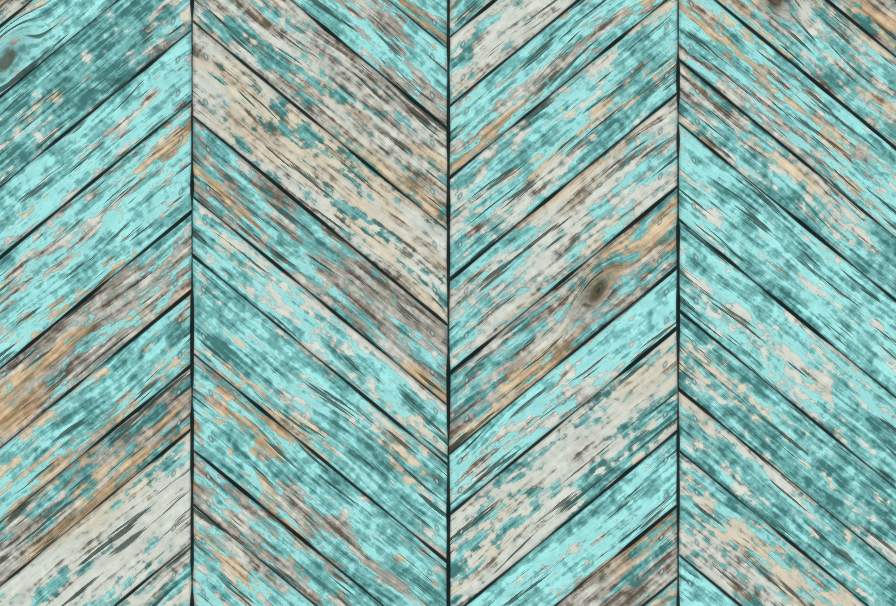
A Shadertoy shader for this texture:

```glsl
const float PITCH = 0.137;  // mean plank height along a seam
const float SLOPE = 0.82;
const float SEAMS[5] = float[5](-0.09, 0.317, 0.740, 1.119, 1.53);
const float OFFSETS[4] = float[4](0.108, 0.03, 0.048, 0.077);

float hash(vec2 p) {
    vec3 q = fract(p.xyx * 0.1031);
    q += dot(q, q.yzx + 33.33);
    return fract((q.x + q.y) * q.z);
}

float noise(vec2 p) {
    vec2 i = floor(p), f = fract(p);
    f = f * f * (3.0 - 2.0 * f);
    return mix(mix(hash(i), hash(i + vec2(1, 0)), f.x),
               mix(hash(i + vec2(0, 1)), hash(i + vec2(1, 1)), f.x), f.y);
}

float fbm(vec2 p) {
    float sum = 0.0, amp = 0.53;
    for (int i = 0; i < 4; i++) {
        sum += amp * noise(p);
        p = p * 2.03 + 17.3;
        amp *= 0.5;
    }
    return sum;
}

// Uneven boundary below plank number "row", in units of PITCH
float plankEdge(float row, float column) {
    return row + 0.4 * (hash(vec2(row + 40.0, column * 7.0 + 3.0)) - 0.5);
}

void mainImage(out vec4 fragColor, in vec2 fragCoord) {
    vec2 p = fragCoord / iResolution.y;
    float px = 0.8 / iResolution.y;

    // Column, and the direction its planks run
    int c = 0;
    for (int i = 1; i < 4; i++) c += int(p.x > SEAMS[i]);
    float column = float(c), left = SEAMS[c], right = SEAMS[c + 1];
    float rise = c % 2 == 0 ? 1.0 : -1.0;
    vec2 dir = normalize(vec2(1.0, rise * SLOPE));

    // Plank within the column
    float s = (1.0 - p.y + rise * SLOPE * (p.x - left) - OFFSETS[c]) / PITCH;
    float row = floor(s);
    if (s < plankEdge(row, column)) row -= 1.0;
    else if (s > plankEdge(row + 1.0, column)) row += 1.0;
    float low = plankEdge(row, column), high = plankEdge(row + 1.0, column);
    vec2 id = vec2(row + 60.0, column * 13.0 + 5.0);
    vec2 seed = 90.0 * vec2(hash(id), hash(id + 31.7));
    float toSide = min(s - low, high - s) * PITCH * dir.x;
    float toSeam = min(p.x - left, right - p.x);

    // Wood coordinates, bent around a knot on a few planks
    vec2 wood = vec2(dot(p, dir), (s - low) * PITCH * dir.x);
    float knotX = mix(left + 0.08, right - 0.08, hash(id + 8.1));
    vec2 k = vec2((p.x - knotX) / dir.x, wood.y - 0.05);
    float knot = step(0.90, hash(id + 4.4)) * exp(-dot(k, k * vec2(500.0, 1300.0)));
    wood.y += 0.014 * (noise(wood * vec2(7.0, 14.0) + seed) - 0.5);
    wood.y = mix(wood.y, 0.05 + length(k * vec2(0.7, 1.0)), knot);

    float broad = fbm(wood * vec2(6.0, 32.0) + seed);
    float fine = fbm(wood * vec2(28.0, 130.0) + seed);
    float grain = fbm(wood * vec2(16.0, 190.0) + seed.yx);
    float blotch = fbm(p * 30.0 + seed);
    float grit = fbm(p * 110.0 + seed);

    // Weathered paint
    float tone = broad * 0.4 + grain * 0.6 + blotch * 0.4 + grit * 0.35 - 0.39
               + 0.22 * (hash(id + 2.9) - 0.5);
    vec3 paint = mix(vec3(0.28, 0.49, 0.48), vec3(0.46, 0.71, 0.70),
                     smoothstep(0.20, 0.42, tone));
    paint = mix(paint, vec3(0.63, 0.90, 0.89), smoothstep(0.40, 0.58, tone));

    // Bare wood, from brown through silver grey, with tan streaks
    float silver = hash(id + 6.2);
    vec3 bare = mix(vec3(0.37, 0.34, 0.30), vec3(0.57, 0.55, 0.51),
                    smoothstep(0.28, 0.50, grain * 0.7 + grit * 0.3));
    bare = mix(bare, vec3(0.80, 0.82, 0.78),
               smoothstep(0.40, 0.68, grain * 0.45 + grit * 0.2 + blotch * 0.25 + silver * 0.26));
    float tan = smoothstep(0.52, 0.66, fbm(wood * vec2(5.0, 28.0) + seed + 50.0));
    bare = mix(bare, vec3(0.80, 0.66, 0.48) * (0.72 + 0.55 * grain),
               tan * 0.7 * (1.0 - 0.8 * silver));

    // Peeling follows the grain and differs from plank to plank
    float peel = broad * 0.36 + fine * 0.34 + blotch * 0.12 + grit * 0.18
               - mix(0.41, 0.60, hash(id + 1.3)) + 0.015 * rise;
    vec3 color = mix(paint, bare, smoothstep(-0.04, 0.04, peel));
    color *= 1.0 - 0.1 * exp(-peel * peel * 2500.0);
    color *= 0.85 + 0.32 * mix(fine, grit, 0.4);

    // Thin cracks and the knot heart
    float crack = fbm(wood * vec2(9.0, 130.0) + seed + 23.0);
    color = mix(color, vec3(0.19, 0.24, 0.22), 0.7 * smoothstep(0.66, 0.78, crack));
    color *= 1.0 - 0.25 * knot;
    color = mix(color, vec3(0.30, 0.26, 0.20), 0.6 * smoothstep(0.75, 0.95, knot));

    // Two small nails at each plank end
    float across = (s - low) / (high - low);
    vec2 nail = vec2(toSeam - 0.018 - 0.014 * hash(id + 9.0),
                     (abs(across - 0.5) - 0.24) * (high - low) * PITCH * dir.x);
    float head = length(nail);
    color = mix(color, vec3(0.24, 0.32, 0.31), 0.5 * (1.0 - smoothstep(0.002, 0.006, head)));
    color = mix(color, vec3(0.70, 0.82, 0.80), 0.8 * (1.0 - smoothstep(0.001, 0.0035, head)));

    // Worn edges and dark gaps that narrow and fade along their length
    color *= 0.80 + 0.20 * smoothstep(0.0, 0.008, min(toSide, toSeam));
    float joint = s > 0.5 * (low + high) ? row + 1.0 : row;
    float sideWear = noise(vec2(wood.x * 16.0, joint * 5.0 + column * 37.0));
    float seamWear = noise(vec2(p.y * 26.0, column + float(p.x - left > right - p.x)));
    float sideGap = 0.0004 + 0.0028 * sideWear;
    float seamGap = 0.0006 + 0.0028 * seamWear;
    float sideDark = 1.0 - smoothstep(sideGap - px, sideGap + px, toSide);
    float seamDark = 1.0 - smoothstep(seamGap - px, seamGap + px, toSeam);
    float gap = max(sideDark * (0.65 + 0.3 * sideWear), seamDark * (0.7 + 0.25 * seamWear));
    color = mix(color, vec3(0.08, 0.12, 0.12), gap);

    fragColor = vec4(color, 1.0);
}
```
